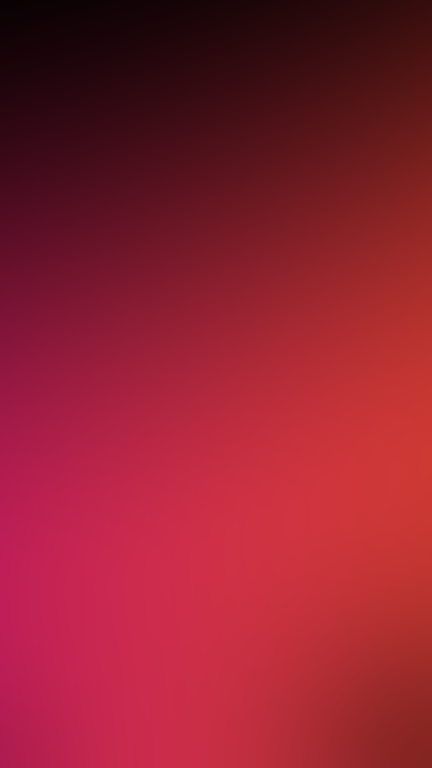
Reproduce this background procedurally as a WebGL 2 fragment shader.

```glsl
#version 300 es
precision highp float;
// Soft magenta to vermilion glow that fades to near black at the top.

uniform vec2 u_resolution;
out vec4 fragColor;

// Hues across the width; CRIMSON is the control point of a quadratic curve.
const vec3 MAGENTA   = vec3(0.75, 0.12, 0.34);
const vec3 CRIMSON   = vec3(0.86, 0.208, 0.29);
const vec3 VERMILION = vec3(0.81, 0.225, 0.20);

// Heights of full light and full dark, as polynomials in x.
const vec3 LIT_HEIGHT  = vec3(0.23, -0.03, 0.18);
const vec3 DARK_HEIGHT = vec3(1.12, 0.13, 0.06);
const vec3 SHADOW_GAMMA = vec3(1.0, 1.08, 1.06);

// Corner shades: strength and radius, in canvas widths.
const vec2 RIGHT_SHADE = vec2(0.36, 0.36);
const vec2 LEFT_SHADE  = vec2(0.09, 0.20);

vec3 quadraticBlend(vec3 a, vec3 control, vec3 b, float t) {
  return mix(mix(a, control, t), mix(control, b, t), t);
}

float cornerLight(vec2 offset, vec2 shade) {
  vec2 q = offset / shade.y;
  return 1.0 - shade.x * exp(-dot(q, q));
}

void main() {
  vec2 uv = gl_FragCoord.xy / u_resolution;
  vec2 pos = gl_FragCoord.xy / u_resolution.x;

  // Hue sweep from left to right.
  vec3 color = quadraticBlend(MAGENTA, CRIMSON, VERMILION, uv.x);

  // Tilted, curved falloff towards the top.
  vec3 powers = vec3(1.0, uv.x, uv.x * uv.x);
  float litHeight = dot(LIT_HEIGHT, powers);
  float darkHeight = dot(DARK_HEIGHT, powers);
  float light = 1.0 - smoothstep(litHeight, darkHeight, uv.y);
  color *= pow(vec3(light), SHADOW_GAMMA);

  // Dimmed lower corners.
  color *= cornerLight(pos - vec2(1.0, 0.0), RIGHT_SHADE);
  color *= cornerLight(pos, LEFT_SHADE);

  fragColor = vec4(color, 1.0);
}
```
